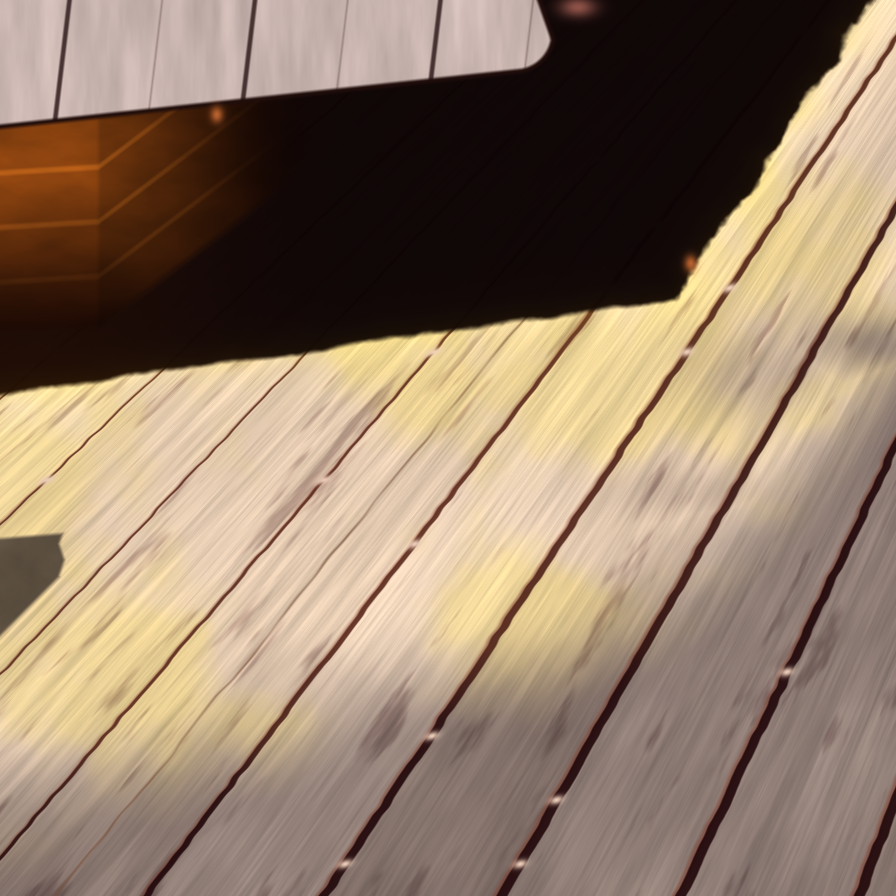
Write a Shadertoy shader that draws this texture.

```glsl
// Sunlit wooden deck in perspective, with a bench, its brick base and their cast shadow.

float hash(vec2 p) {
    vec3 q = fract(vec3(p.xyx) * 0.1031);
    q += dot(q, q.yzx + 33.33);
    return fract((q.x + q.y) * q.z);
}

float noise(vec2 p) {
    vec2 cell = floor(p), f = fract(p);
    f = f * f * (3.0 - 2.0 * f);
    return mix(mix(hash(cell), hash(cell + vec2(1, 0)), f.x),
               mix(hash(cell + vec2(0, 1)), hash(cell + vec2(1, 1)), f.x), f.y);
}

float fbm(vec2 p) {
    float sum = 0.0, amp = 0.5;
    for (int k = 0; k < 4; k++) {
        sum += amp * noise(p);
        p = p * 2.03 + 17.0;
        amp *= 0.5;
    }
    return sum;
}

// Coverage of the positive side of a signed distance
float cover(float d, float soft) { return smoothstep(-soft, soft, d); }

// Coverage of a line with a given half width
float line(float d, float halfWidth, float soft) { return cover(halfWidth - abs(d), soft); }

float spot(vec2 p, vec2 centre, vec2 radius) {
    vec2 q = (p - centre) / radius;
    return exp(-dot(q, q));
}

// Board coordinate: whole numbers lie on the seams, which converge upward
float boardCoord(vec2 p) { return (p.x - 0.163 - 0.762 * p.y) / (0.199 - 0.095 * p.y); }

vec3 deckColor(vec2 p, float px) {
    float b = boardCoord(p), seam = floor(b + 0.5);
    float scale = (0.199 - 0.095 * p.y) * 0.81;
    vec2 along = vec2(b, p.y);
    float grain = fbm(along * vec2(13.0, 6.0));
    float fibre = fbm(along * vec2(55.0, 16.0) + 40.0);
    float blotch = fbm(p * 7.0 + 9.0);

    // Sunlight with a soft shade across the lower right
    float x2 = p.x * p.x;
    float shadeEdge = 0.10 + 0.27 * p.x + 0.25 * x2 * x2 * x2;
    float shade = cover(shadeEdge - p.y + (blotch - 0.47) * 0.10, 0.085);
    shade = max(shade, 0.85 * spot(p, vec2(0.99, 0.615), vec2(0.09, 0.035)));
    shade = max(shade, 0.40 * spot(p, vec2(0.85, 0.585), vec2(0.09, 0.05)));
    shade = max(shade, 0.35 * spot(p, vec2(0.80, 0.45), vec2(0.13, 0.03)));
    vec3 sun = mix(vec3(0.92, 0.82, 0.59), vec3(0.91, 0.81, 0.71), cover(blotch - 0.47, 0.16));
    vec3 dim = mix(vec3(0.50, 0.43, 0.41), vec3(0.61, 0.54, 0.50), blotch);
    vec3 col = mix(sun, dim, shade);
    col += 0.05 * (hash(vec2(floor(b) + 20.0, 3.0)) - 0.5);
    col *= 1.0 + 0.24 * (grain - 0.47) + 0.20 * (fibre - 0.47);
    float stain = smoothstep(0.60, 0.78, fbm(along * vec2(8.0, 11.0) + 70.0));
    col *= 1.0 - stain * vec3(0.20, 0.25, 0.24);

    // Faint split down the middle of one board
    float wobble = (noise(vec2(p.y * 45.0, 2.0)) - 0.5) * 0.005;
    float crack = line((b + 0.5) * scale + wobble, 0.0012, px * 1.5);
    col = mix(col, vec3(0.46, 0.31, 0.22), crack * (0.25 + 0.55 * noise(p * 30.0)));

    // Seams: wider to the right and toward the bottom
    float width = mix(0.0014, 0.0046, smoothstep(-2.0, 2.0, b)) * mix(1.1, 0.55, p.y);
    float rough = (noise(vec2(p.y * 90.0, seam)) - 0.5) * 0.002;
    float d = (b - seam) * scale + rough;
    vec3 gap = mix(vec3(0.36, 0.17, 0.12), vec3(0.13, 0.03, 0.04), max(shade, cover(b - 1.2, 0.8) * 0.6));
    col = mix(col, vec3(0.48, 0.22, 0.15), 0.5 * line(d + width, width * 0.7, px * 2.0));
    col = mix(col, gap, 0.92 * line(d, width, px));

    // Pale debris caught in the seams
    float slot = floor(p.y * 14.0);
    float chance = step(0.80, hash(vec2(slot, seam + 31.0)));
    vec2 chip = vec2(d, (fract(p.y * 14.0) - 0.5) / 14.0);
    return mix(col, vec3(0.92, 0.80, 0.72), chance * spot(chip, vec2(0), vec2(0.006, 0.005)));
}

vec3 brickColor(vec2 p, float px) {
    float corner = 0.11;
    float side = max(p.x - corner, 0.0);
    float height = p.y - 0.76 * side - 0.06 * min(p.x, corner);
    float row = (fract((height - 0.685) / 0.061 + 0.5) - 0.5) * 0.061;
    float light = (1.0 - smoothstep(0.08, 0.34, p.x)) * smoothstep(0.60, 0.82, height + side);
    vec3 col = mix(vec3(0.09, 0.025, 0.01), vec3(0.54, 0.26, 0.06), light);
    col *= 0.82 + 0.35 * fbm(p * vec2(18.0, 40.0));
    col *= 1.0 - 0.18 * cover(p.x - corner, 0.004);
    return col + vec3(0.16, 0.10, 0.03) * light * line(row, 0.003, px * 2.0);
}

vec3 benchColor(vec2 p, float px) {
    float x = p.x - 0.062 - 0.12 * (p.y - 0.87);
    float joint = (fract(x / 0.207 + 0.5) - 0.5) * 0.207;
    float split = (fract(x / 0.207) - 0.5) * 0.207;
    vec3 col = vec3(0.79, 0.71, 0.69) * (0.88 + 0.25 * fbm(p * vec2(55.0, 9.0)));
    col = mix(col, vec3(0.22, 0.14, 0.14), 0.9 * line(joint, 0.0026, px * 1.5));
    return mix(col, vec3(0.42, 0.33, 0.31), 0.5 * line(split, 0.001, px * 1.5));
}

void mainImage(out vec4 fragColor, in vec2 fragCoord) {
    vec2 p = fragCoord / iResolution.xy;
    float px = 1.0 / iResolution.y;
    vec3 col = deckColor(p, px);

    // Cast shadow with a ragged right edge
    float ragged = (fbm(p * 28.0) - 0.47) * 0.035;
    float lower = p.y - 0.560 - 0.14 * p.x + ragged * 0.3;
    float right = 0.749 + 0.668 * (p.y - 0.659) - p.x + ragged;
    float inside = min(lower, right * 0.83);
    col += vec3(0.06, 0.06, -0.02) * exp(-abs(inside) * 35.0);
    vec3 dark = mix(vec3(0.10, 0.03, 0.01), vec3(0.045, 0.01, 0.015), smoothstep(0.0, 0.4, p.x));
    dark += vec3(0.05, 0.045, 0.0) * exp(-max(inside, 0.0) * 60.0);
    col = mix(col, dark + col * 0.02, cover(inside, 0.004));

    // Small shadow at the left edge
    float notch = 0.012 * abs(fract(p.y * 28.0) - 0.5);
    float wedge = min(0.399 + 0.08 * p.x - p.y, (p.y - 0.290 - p.x) * 0.7);
    wedge = min(wedge, 0.072 - p.x - notch);
    col = mix(col, vec3(0.36, 0.31, 0.25) * (0.85 + 0.3 * fbm(p * 30.0)), cover(wedge, 0.003));

    // Brick base below the bench
    float base = p.y - 0.635 - 0.76 * max(p.x - 0.11, 0.0);
    float baseFade = 1.0 - smoothstep(0.26, 0.38, p.x);
    col = mix(col, brickColor(p, px), cover(base, 0.008) * baseFade);

    // Bench top with a rounded corner and a dark rim
    vec2 q = vec2(p.x - 0.615 + 0.35 * max(p.y - 0.955, 0.0), 0.861 + 0.107 * p.x - p.y);
    vec2 r = q + 0.035;
    float bench = 0.035 - length(max(r, 0.0)) - min(max(r.x, r.y), 0.0);
    col = mix(col, vec3(0.12, 0.05, 0.04), cover(bench + 0.005, 0.003));
    col = mix(col, benchColor(p, px), cover(bench, 0.0025));

    // Fallen leaves
    vec3 leaf = vec3(0.72, 0.38, 0.18);
    col = mix(col, leaf, spot(p, vec2(0.771, 0.706), vec2(0.007, 0.009)));
    col = mix(col, leaf, spot(p, vec2(0.242, 0.872), vec2(0.007, 0.009)));
    col = mix(col, vec3(0.55, 0.32, 0.28), spot(p, vec2(0.645, 0.992), vec2(0.02, 0.011)));
    fragColor = vec4(clamp(col, 0.0, 1.0), 1.0);
}
```
